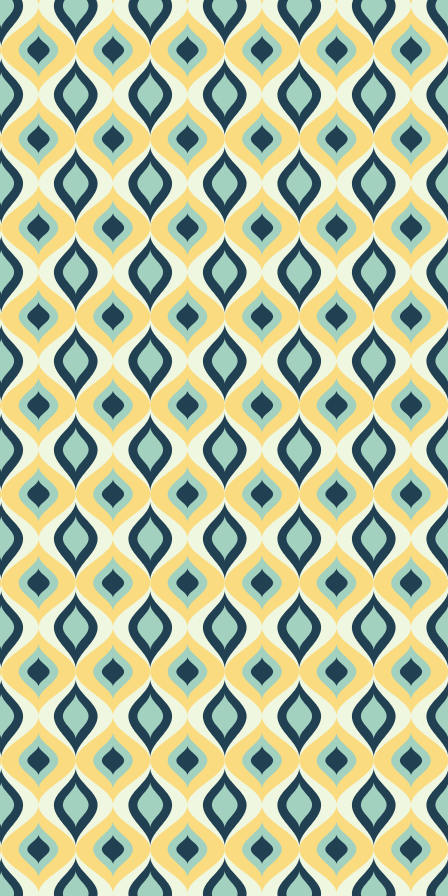
Reproduce this pattern procedurally as a Shadertoy shader.

```glsl
// Retro ogee wallpaper: two half-drop lattices of nested onion drops.
// Each drop is bounded by a cosine S-curve, so bellies are round, tips are
// cusps, and the large drops interlock with the pale ground between them.

const float PI = 3.14159265;

const vec3 CREAM  = vec3(0.94, 0.97, 0.88);
const vec3 YELLOW = vec3(0.98, 0.86, 0.50);
const vec3 TEAL   = vec3(0.64, 0.82, 0.75);
const vec3 NAVY   = vec3(0.13, 0.25, 0.32);

// Repeat size and first drop centre, in canvas widths from the top left
const vec2 CELL   = vec2(0.1663, 0.1982);
const vec2 ORIGIN = vec2(0.0859, 0.1120);

// Offset from the nearest lattice point
vec2 lattice(vec2 p, vec2 cell) {
    return (fract(p / cell + 0.5) - 0.5) * cell;
}

// Coverage of a drop; size = half width, height above, height below
float drop(vec2 p, vec3 size, float pixel) {
    float reach = p.y < 0.0 ? size.y : size.z;
    float angle = PI * min(abs(p.y) / reach, 1.0);
    float halfWidth = size.x * (0.5 + 0.5 * cos(angle));
    float slope = 0.5 * PI * size.x / reach * sin(angle);

    // Overlap of a slope-widened pixel with the span of the drop
    float blur = pixel * sqrt(1.0 + slope * slope);
    float right = min(p.x + 0.5 * blur, halfWidth);
    float left = max(p.x - 0.5 * blur, -halfWidth);
    return clamp((right - left) / blur, 0.0, 1.0);
}

// Paints one drop, sized in fractions of the cell
vec3 paint(vec3 base, vec3 ink, vec2 p, vec3 size, float pixel) {
    return mix(base, ink, drop(p, size * CELL.xyy, pixel));
}

void mainImage(out vec4 fragColor, in vec2 fragCoord) {
    float pixel = 1.0 / iResolution.x;
    vec2 p = vec2(fragCoord.x, iResolution.y - fragCoord.y) * pixel - ORIGIN;
    vec2 warm = lattice(p, CELL);
    vec2 cool = lattice(p - 0.5 * CELL, CELL);

    // Wide yellow drops with a teal ring and a navy core
    vec3 color = paint(CREAM, YELLOW, warm, vec3(0.500, 0.500, 0.500), pixel);
    color = paint(color, TEAL, warm, vec3(0.266, 0.322, 0.322), pixel);
    color = paint(color, NAVY, warm, vec3(0.149, 0.171, 0.171), pixel);

    // Navy drops with a teal core, in the half-drop positions
    color = paint(color, NAVY, cool, vec3(0.293, 0.420, 0.470), pixel);
    color = paint(color, TEAL, cool, vec3(0.172, 0.263, 0.263), pixel);

    fragColor = vec4(color, 1.0);
}
```
